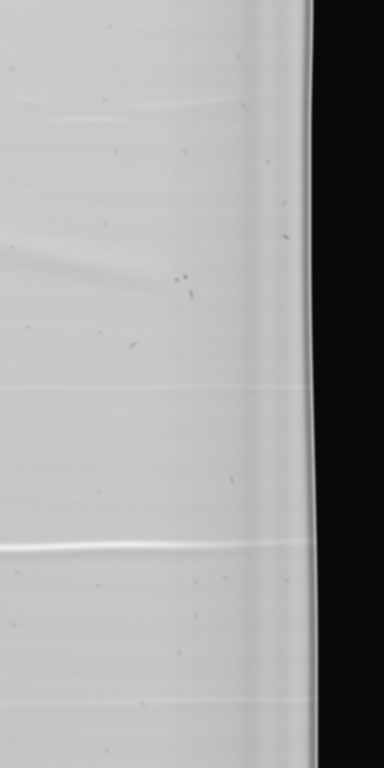
Write a Shadertoy shader that draws this texture.

```glsl
// A pale grey sheet with soft vertical folds and faint horizontal creases,
// ending at a gently bowed right edge against near-black. Built from Gaussian
// ridges, layered sines and cellular specks, in units of the canvas width.

const float BLACK_LEVEL = 0.037;
const float SHEET_LEVEL = 0.782;

float hash(vec2 p) {
    p = fract(p * vec2(0.1031, 0.1137));
    p += dot(p, p.yx + 33.33);
    return fract((p.x + p.y) * p.x * 97.3);
}

// Soft ridge centred on zero distance
float ridge(float d, float width) {
    d /= width;
    return exp(-d * d);
}

// Fades in and out over an interval
float span(float x, float start, float end, float soft) {
    return smoothstep(start - soft, start + soft, x)
         * (1.0 - smoothstep(end - soft, end + soft, x));
}

// Horizontal position of the sheet's right border
float borderX(float y) {
    return 0.811 + 0.017 * (1.0 - smoothstep(0.3, 1.35, y))
         + 0.005 * smoothstep(1.65, 2.0, y);
}

// Thin bright crease with a faint shadow below
float crease(vec2 p, float y, float slope, float width) {
    float d = p.y - y - slope * p.x - 0.002 * sin(p.x * 13.0 + y * 7.0);
    return ridge(d, width) - 0.22 * ridge(d + 2.3 * width, 1.6 * width);
}

// Oval mark, rotated by an angle
float mark(vec2 p, vec2 centre, vec2 size, float angle) {
    float c = cos(angle), s = sin(angle);
    vec2 q = mat2(c, -s, s, c) * (p - centre) / size;
    return exp(-dot(q, q));
}

// Sparse cellular specks, one candidate per cell
float specks(vec2 p, float scale, float density) {
    vec2 cell = floor(p * scale);
    vec2 centre = 0.2 + 0.6 * vec2(hash(cell + 3.7), hash(cell + 19.1));
    float present = step(1.0 - density, hash(cell + 41.3));
    return present * mark(fract(p * scale), centre, vec2(0.045, 0.075),
                          6.28 * hash(cell + 7.9));
}

// Wide shading and vertical folds
float foldShade(vec2 p) {
    float shade = SHEET_LEVEL + 0.012 * (p.y - 1.0) * (1.0 - p.x);
    shade -= 0.035 * smoothstep(0.38, 0.66, p.x);
    shade -= 0.024 * ridge(p.x - 0.65, 0.026);
    shade += 0.012 * ridge(p.x - 0.695, 0.016);
    shade -= 0.010 * ridge(p.x - 0.735, 0.018);
    shade += 0.024 * ridge(p.x - 0.770, 0.016);
    shade -= 0.006 * (ridge(p.x - 0.465, 0.012) + ridge(p.x - 0.51, 0.008));
    return shade;
}

// All horizontal creases and the broad sloping wave
float creaseShade(vec2 p) {
    float fade = mix(1.0, 0.28, smoothstep(0.3, 0.72, p.x));
    float shade = 0.155 * fade * crease(p, 0.575, 0.016, 0.010);
    shade += 0.022 * crease(p, 0.990, 0.004, 0.008);
    shade += 0.022 * crease(p, 0.166, 0.020, 0.010);
    shade += 0.032 * span(p.x, 0.15, 0.33, 0.05) * crease(p, 1.684, 0.015, 0.008);
    shade += 0.022 * span(p.x, 0.34, 0.60, 0.06) * crease(p, 1.700, 0.070, 0.010);
    shade += 0.018 * span(p.x, 0.03, 0.13, 0.03) * crease(p, 1.745, -0.06, 0.009);
    shade += 0.010 * crease(p, 1.510, 0.0, 0.012);
    float wave = p.y - 1.385 + 0.22 * p.x;
    float reach = 1.0 - smoothstep(0.3, 0.55, p.x);
    shade += 0.020 * reach * ridge(wave, 0.035);
    shade -= 0.022 * reach * ridge(wave + 0.045, 0.030);
    // Fine rolling texture
    shade += 0.003 * sin(p.y * 61.0 + 1.5 * sin(p.x * 4.0));
    shade += 0.002 * sin(p.y * 143.0 + p.x * 3.0);
    return shade;
}

float markShade(vec2 p) {
    float dark = 0.16 * mark(p, vec2(0.483, 1.279), vec2(0.006, 0.007), 0.0);
    dark += 0.12 * mark(p, vec2(0.461, 1.271), vec2(0.007, 0.006), 0.0);
    dark += 0.13 * mark(p, vec2(0.498, 1.234), vec2(0.005, 0.012), 0.25);
    dark += 0.15 * mark(p, vec2(0.745, 1.383), vec2(0.009, 0.005), -0.5);
    dark += 0.10 * mark(p, vec2(0.347, 1.102), vec2(0.012, 0.005), 0.6);
    dark += 0.08 * mark(p, vec2(0.698, 1.578), vec2(0.005, 0.007), 0.0);
    dark += 0.07 * mark(p, vec2(0.604, 0.750), vec2(0.005, 0.010), 0.3);
    return dark + 0.05 * specks(p, 9.0, 0.16);
}

void mainImage(out vec4 fragColor, in vec2 fragCoord) {
    vec2 p = fragCoord / iResolution.xy * vec2(1.0, 2.0);
    float inset = borderX(p.y) - p.x;
    float pixel = 1.0 / iResolution.x;

    float sheet = foldShade(p) + creaseShade(p) - markShade(p);
    sheet += 0.008 * (hash(floor(p * 256.0)) - 0.5);

    // Rounded border: dark groove, then a thin lit rim
    sheet -= 0.23 * ridge(inset - 0.014, 0.011);
    sheet += 0.06 * ridge(inset - 0.004, 0.004);
    float cover = smoothstep(-0.003 - pixel, 0.003 + pixel, inset);
    fragColor = vec4(vec3(mix(BLACK_LEVEL, sheet, cover)), 1.0);
}
```
